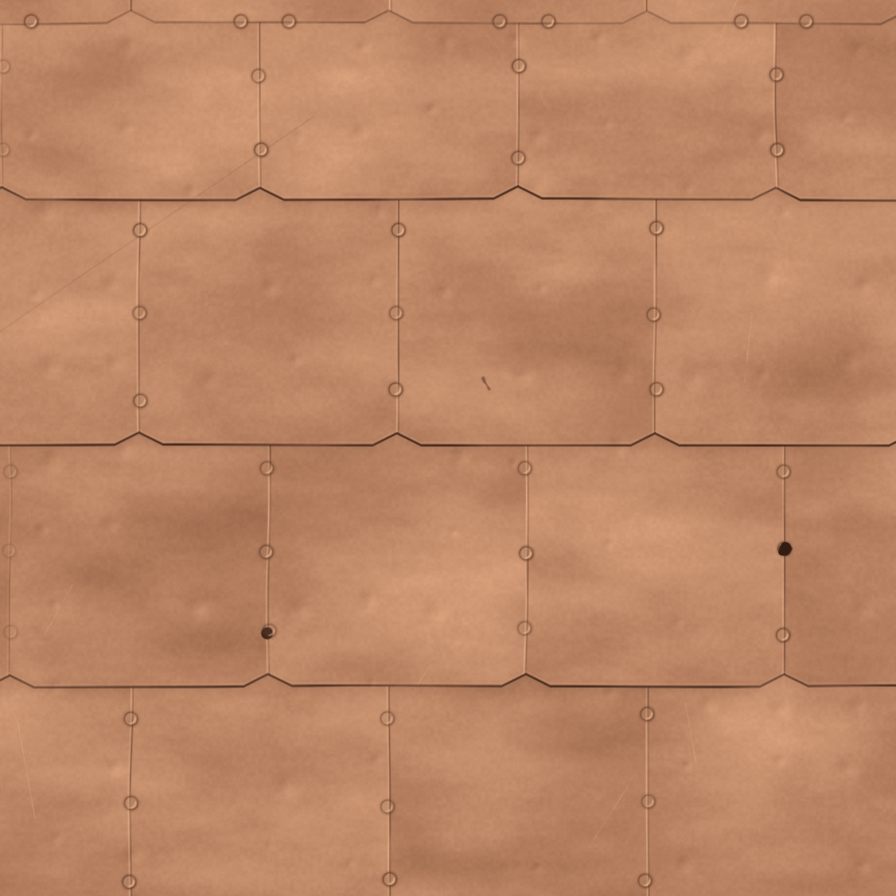
Write a WebGL 1 fragment shader that draws this texture.

```glsl
precision highp float;
uniform vec2 u_resolution;

const vec4 ROW_EDGES = vec4(0.974, 0.777, 0.5025, 0.234); // lower lips, top down
const float PITCH = 0.288; // width of one shingle
const float EVEN_OFFSET = 0.146;
const float ODD_OFFSET = 0.002;
const float MIDDLE_SHIFT = 0.009; // rows two and three sit further right
const vec2 NOTCH = vec2(0.027, 0.0135); // half width, height
const float SOFTNESS = 0.0021;
const float RIVET_RADIUS = 0.0074;
const float RIVET_START = 0.038;
const float RIVET_STEP = 0.09;
const vec3 HOLE_ID = vec3(3, 3, 1); // column, row, rivet
const vec3 LOOSE_ID = vec3(1, 3, 2);
const vec4 CREASE = vec4(0.0, 0.63, 0.35, 0.87);
const vec2 FLECK = vec2(0.539, 0.577);
const vec3 COPPER_DARK = vec3(0.665, 0.455, 0.338);
const vec3 COPPER_LIGHT = vec3(0.817, 0.598, 0.457);
const vec3 RIM = vec3(0.93, 0.73, 0.57);
const vec3 GAP = vec3(0.20, 0.11, 0.07);
const vec3 SHADE = vec3(0.38, 0.24, 0.17);

vec3 color;

void paint(vec3 ink, float amount) {
  color = mix(color, ink, amount);
}

float hash(vec2 p) {
  vec3 q = fract(p.xyx * 0.1031);
  q += dot(q, q.yzx + 33.33);
  return fract((q.x + q.y) * q.z);
}

float noise(vec2 p) {
  vec2 i = floor(p), f = fract(p);
  f = f * f * (3.0 - 2.0 * f);
  return mix(mix(hash(i), hash(i + vec2(1, 0)), f.x),
             mix(hash(i + vec2(0, 1)), hash(i + 1.0), f.x), f.y);
}

// Fractal noise centred on zero
float fbm(vec2 p) {
  float sum = -0.5, amp = 0.53;
  for (int i = 0; i < 4; i++) {
    sum += amp * noise(p);
    p = p * 2.03 + 17.7;
    amp *= 0.5;
  }
  return sum;
}

// Coverage of a shape with distance d and half width w
float cover(float d, float w) {
  return clamp((w - d) / max(SOFTNESS, 1.0 / u_resolution.y) + 0.5, 0.0, 1.0);
}

float segment(vec2 p, vec2 a, vec2 b) {
  vec2 ab = b - a;
  return length(p - a - ab * clamp(dot(p - a, ab) / dot(ab, ab), 0.0, 1.0));
}

// Position in shingle widths, whole numbers falling on seams
float seamCoord(float x, float row) {
  float offset = mod(row, 2.0) < 0.5 ? EVEN_OFFSET : ODD_OFFSET;
  return (x - offset - (abs(row - 2.5) < 1.0 ? MIDDLE_SHIFT : 0.0)) / PITCH;
}

float seamOffset(float x, float row) {
  return (fract(seamCoord(x, row) + 0.5) - 0.5) * PITCH;
}

// Domed head: dark outline, glint at the lower right
void drawRivet(vec2 q, float strength) {
  float r = length(q), light = dot(q, vec2(0.75, -0.65)) / RIVET_RADIUS;
  paint(SHADE, 0.18 * strength * cover(r, RIVET_RADIUS * 1.35));
  paint(RIM, 0.15 * strength * cover(r, RIVET_RADIUS * 0.85));
  float ring = cover(abs(r - RIVET_RADIUS), 0.0007);
  paint(SHADE, ring * strength * (0.55 + 0.25 * abs(light)));
  float glint = cover(abs(r - RIVET_RADIUS * 0.62), 0.0009);
  paint(RIM, glint * smoothstep(0.1, 0.5, light) * strength * 0.85);
}

void main() {
  vec2 p = gl_FragCoord.xy / u_resolution;

  // Find the row and the nearest overlapping lip
  float row = 0.0, top = 1.234, lip = 1.0, lipRow = 0.0;
  for (int i = 0; i < 4; i++) {
    float r = float(i);
    float tent = max(0.0, 1.0 - abs(seamOffset(p.x, r)) / NOTCH.x);
    float wave = 0.003 * (noise(vec2(p.x * 5.0, r * 9.0)) - 0.5);
    float d = p.y - ROW_EDGES[i] - NOTCH.y * tent - wave;
    if (d < 0.0) { row = r + 1.0; top = ROW_EDGES[i]; }
    if (abs(d) < abs(lip)) { lip = d; lipRow = r; }
  }
  float dx = seamOffset(p.x, row), column = floor(seamCoord(p.x, row) + 0.5);
  vec2 tile = vec2(floor(seamCoord(p.x, row)), row) + 5.0;

  // Mottled metal: broad patches, smudges per shingle, fine grain
  vec2 q = p + 13.0 * hash(tile);
  float tone = 0.53 + 0.75 * fbm(p * vec2(4, 5) + 3.0) + 1.15 * fbm(q * vec2(6, 8));
  tone += 0.75 * fbm(q * vec2(8, 28)) + 0.1 * (hash(tile + 3.0) - 0.5);
  tone += 0.16 * noise(p * 230.0) + 0.12 * noise(p * 420.0) - 0.14;
  tone -= 0.14 * smoothstep(0.3, 0.0, p.y);

  // Shallow dents
  vec2 cell = floor(p * 11.0);
  vec2 jitter = 0.3 + 0.4 * vec2(hash(cell + 40.0), hash(cell + 71.0));
  vec2 dent = (fract(p * 11.0) - jitter) / mix(0.05, 0.13, hash(cell + 9.0));
  tone += step(0.45, hash(cell + 23.0)) * dot(dent, vec2(0.42, -0.36)) * exp(-dot(dent, dent));
  color = mix(COPPER_DARK, COPPER_LIGHT, clamp(tone, -0.25, 1.3));

  // Scratches, a long crease and a fleck
  for (int i = 0; i < 7; i++) {
    float k = float(i) * 7.3 + 2.0;
    vec2 a = vec2(hash(vec2(k, 1)), hash(vec2(k, 2)));
    float angle = 0.9 + 1.2 * hash(vec2(k, 3));
    vec2 b = a + mix(0.03, 0.12, hash(vec2(k, 4))) * vec2(cos(angle), sin(angle));
    paint(RIM, 0.5 * cover(segment(p, a, b), 0.0003) * noise(p * 90.0));
  }
  paint(SHADE, 0.16 * cover(segment(p, CREASE.xy, CREASE.zw), 0.0006));
  float fleck = segment(p, FLECK, FLECK + vec2(0.007, -0.011));
  paint(SHADE, 0.6 * cover(fleck, 0.003 * noise(p * 200.0)));

  // Vertical seams, broken into bright and dark stretches
  float fade = mix(0.4, 1.0, smoothstep(0.02, 0.1, p.x));
  float wear = noise(vec2(p.y * 22.0, column + row * 7.0));
  float bend = dx + 0.004 * (noise(vec2(p.y * 9.0, column + row * 5.0)) - 0.5);
  paint(SHADE, fade * mix(0.25, 0.85, wear) * cover(abs(bend - 0.0013), 0.0006));
  paint(RIM, fade * mix(0.75, 0.2, wear) * cover(abs(bend + 0.0008), 0.0006));

  // Overlapping lips: shadow, bright rim and dark gap
  float lipWear = mix(0.5, 1.0, noise(vec2(p.x * 20.0, lipRow))) * mix(0.65, 1.0, fade);
  if (lipRow < 0.5) lipWear *= 0.4;
  paint(SHADE, 0.2 * lipWear * exp(-abs(lip) / (lip < 0.0 ? 0.007 : 0.003)));
  paint(RIM, 0.28 * lipWear * cover(abs(lip - 0.0032), 0.0006));
  paint(GAP, 0.88 * lipWear * cover(abs(lip), 0.0012));

  // Rivets along the seams; the shorter row holds two
  float start = RIVET_START + (row == 1.0 ? 0.016 : row == 3.0 ? -0.01 : 0.0);
  for (int k = 0; k < 3; k++) {
    if (k == 2 && row == 1.0) break;
    vec3 id = vec3(column, row, k);
    vec2 shift = vec2(hash(id.xy + id.z * 11.0), hash(id.yx + id.z * 19.0)) - 0.5;
    vec2 r = vec2(dx, p.y - top + start + RIVET_STEP * id.z) - shift * vec2(0.004, 0.014);
    if (id == LOOSE_ID) paint(GAP, cover(length(r + 0.0025), RIVET_RADIUS * 0.9));
    drawRivet(r, fade * mix(0.65, 1.0, hash(id.xy + id.z)));
    float ragged = RIVET_RADIUS * (0.75 + 0.5 * noise(r * 200.0 + 9.0));
    if (id == HOLE_ID) paint(GAP, cover(length(r), ragged));
  }

  // Pairs of rivets pinning the top lip beside each seam below it
  float pin = floor(seamCoord(p.x, 1.0) + 0.5), side = sign(seamOffset(p.x, 1.0));
  float reach = 0.02 + 0.022 * hash(vec2(pin + 2.0, side + 6.0));
  drawRivet(vec2(seamOffset(p.x, 1.0) - side * reach, p.y - ROW_EDGES.x - 0.002), 0.9);
  gl_FragColor = vec4(color, 1.0);
}
```
